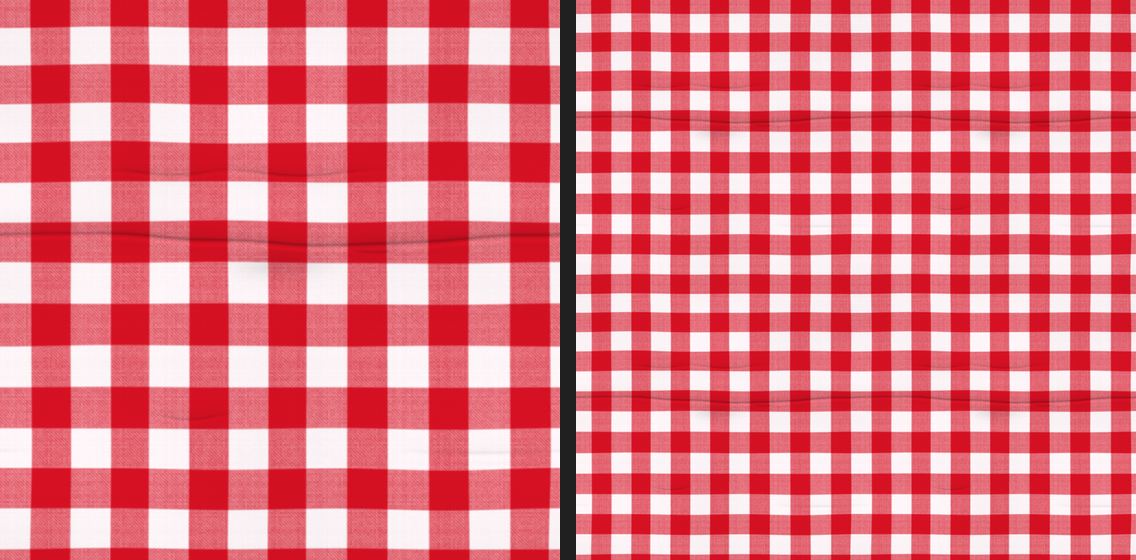
Left: one tile. Right: repeated 2 by 2.
A Shadertoy shader for this texture:

```glsl
const float TAU = 6.2831853;
const float REPEATS = 7.0;
const float THREADS = 256.0;
const float TWILL = 168.0;
const vec3 WHITE = vec3(0.985, 0.955, 0.965);
const vec3 RED = vec3(0.83, 0.065, 0.135);

float hash(vec2 p) {
    vec3 q = fract(p.xyx * vec3(0.1031, 0.1030, 0.0973));
    q += dot(q, q.yzx + 33.33);
    return fract((q.x + q.y) * q.z);
}

// Value noise that wraps after a whole number of cells
float wrapNoise(vec2 uv, vec2 period) {
    vec2 p = uv * period;
    vec2 i = floor(p);
    vec2 f = fract(p);
    f = f * f * (3.0 - 2.0 * f);
    vec2 a = mod(i, period);
    vec2 b = mod(i + 1.0, period);
    float low = mix(hash(a), hash(vec2(b.x, a.y)), f.x);
    float high = mix(hash(vec2(a.x, b.y)), hash(b), f.x);
    return mix(low, high, f.y);
}

// Dyed stripe of the given half width, centred on whole numbers
float stripe(float t, float halfWidth, float blur) {
    float d = abs(fract(t + 0.5) - 0.5);
    return 1.0 - smoothstep(halfWidth - blur, halfWidth + blur, d);
}

// Fine diagonal twill with uneven threads, centred on zero
float weave(vec2 uv) {
    vec2 thread = floor(uv * THREADS);
    float diagonal = sin(TAU * TWILL * (uv.x + uv.y));
    float yarn = hash(vec2(thread.x, 7.0)) + hash(vec2(3.0, thread.y)) - 1.0;
    float grain = hash(thread) - 0.5;
    return 0.4 * diagonal + 0.5 * yarn + 0.7 * grain;
}

// Darkness of a bent crease: thin line, soft shadow and a lit lower lip
float crease(vec2 uv, vec2 center, float halfLength, float bend, float width) {
    vec2 d = fract(uv - center + 0.5) - 0.5;
    d.y += bend * cos(TAU * d.x / min(1.0, 2.0 * halfLength));
    d.y += 0.008 * (wrapNoise(uv, vec2(9.0, 3.0)) - 0.5);
    float fade = 1.0 - smoothstep(0.25, 1.0, abs(d.x) / halfLength);
    float s = d.y / width;
    float line = exp(-s * s);
    float shadow = exp(-abs(s) / 5.0);
    float lip = exp(-pow((s + 3.0) / 1.8, 2.0));
    return fade * (0.55 * line + 0.45 * shadow - 0.35 * lip);
}

float foldShade(vec2 uv) {
    float shade = 0.25 * crease(uv, vec2(0.60, 0.574), 0.95, 0.011, 0.0028);
    shade += 0.14 * crease(uv, vec2(0.30, 0.694), 0.13, 0.004, 0.0022);
    shade += 0.16 * crease(uv, vec2(0.53, 0.693), 0.18, 0.006, 0.0022);
    shade += 0.12 * crease(uv, vec2(0.67, 0.552), 0.06, 0.003, 0.0022);
    shade += 0.12 * crease(uv, vec2(0.34, 0.257), 0.09, 0.004, 0.0020);
    shade += 0.06 * crease(uv, vec2(0.88, 0.195), 0.20, 0.003, 0.0030);
    // Soft hollow below the long fold
    vec2 hollow = (fract(uv - vec2(0.50, 0.525) + 0.5) - 0.5) / vec2(0.07, 0.022);
    return shade + 0.09 * exp(-dot(hollow, hollow));
}

void mainImage(out vec4 fragColor, in vec2 fragCoord) {
    vec2 uv = fragCoord / iResolution.xy;
    vec2 blur = REPEATS / iResolution.xy + 0.004;

    // Stripes drift gently with the cloth
    vec2 drift = vec2(0.02 * cos(TAU * (uv.x - 0.1)), 0.048 * sin(TAU * (uv.y - 0.4)));
    drift.x += 0.03 * (wrapNoise(uv, vec2(7.0, 5.0)) - 0.5);
    drift.y += 0.04 * (wrapNoise(uv, vec2(5.0, 8.0)) - 0.5);
    vec2 t = REPEATS * uv - vec2(0.613, 0.932) - drift;
    float column = stripe(t.x, 0.245, blur.x);
    float row = stripe(t.y, 0.251, blur.y);

    // Single stripes let white threads through; crossings are solid
    float threads = weave(uv);
    vec3 pink = mix(RED, WHITE, 0.395 + 0.02 * (row - column) + 0.09 * threads);
    float dye = column + row;
    vec3 color = mix(WHITE, pink, min(dye, 1.0));
    color = mix(color, RED, max(dye - 1.0, 0.0));

    // Thread relief, broad unevenness and folds
    color *= 1.0 + 0.012 * threads;
    color *= 1.0 + 0.03 * (wrapNoise(uv, vec2(4.0, 6.0)) - 0.5);
    color *= 1.0 - foldShade(uv);
    fragColor = vec4(clamp(color, 0.0, 1.0), 1.0);
}
```
